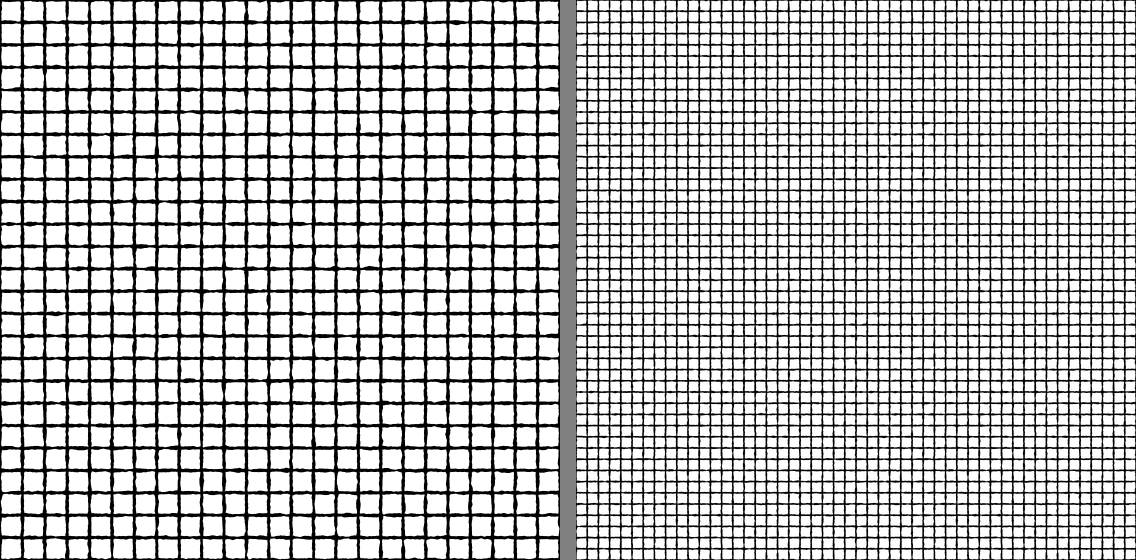
Left, the tile; right, the same tile 2 across and 2 down.
Reproduce this pattern procedurally as a three.js fragment shader.

```glsl
// Hand-inked black grid on white, 25 by 25 square cells, lines on the canvas edges.
// Each line is a band whose centre, width and two edges vary with wrapping
// 1D gradient noise, seeded per line; the two directions are softly joined.
varying vec2 vUv;

const float CELLS = 25.0;

float hash(vec2 p) {
  vec3 q = fract(p.xyx * vec3(0.1031, 0.1030, 0.0973));
  q += dot(q, q.yzx + 33.33);
  return fract((q.x + q.y) * q.z);
}

// Gradient noise along t in 0..1, wrapping after a whole number of knots.
float noise(float t, float knots, float seed) {
  float x = t * knots;
  float i = floor(x);
  float f = x - i;
  float g0 = hash(vec2(mod(i, knots), seed)) * 2.0 - 1.0;
  float g1 = hash(vec2(mod(i + 1.0, knots), seed)) * 2.0 - 1.0;
  float u = f * f * f * (f * (f * 6.0 - 15.0) + 10.0);
  return 2.0 * mix(g0 * f, g1 * (f - 1.0), u);
}

// Signed distance, in cells, to the nearest line; "along" runs down its length.
float inkLine(float across, float along, float family) {
  float nearest = floor(across * CELLS + 0.5);
  float seed = mod(nearest, CELLS) * 7.0 + family;

  // slow drift of the centre
  float offset = across * CELLS - nearest;
  offset -= 0.022 * noise(along, 37.0, seed + 1.3);

  // swelling shared by both edges, then roughness of each edge alone
  float halfWidth = 0.071 + 0.034 * noise(along, 46.0, seed + 2.6);
  float edge = seed + (offset < 0.0 ? 3.9 : 5.2);
  halfWidth += 0.024 * noise(along, 83.0, edge);
  halfWidth += 0.018 * noise(along, 167.0, edge + 0.7);
  return abs(offset) - halfWidth;
}

// Union with slightly rounded inner corners.
float softUnion(float a, float b, float k) {
  float h = max(k - abs(a - b), 0.0) / k;
  return min(a, b) - 0.25 * h * h * k;
}

void main() {
  float upright = inkLine(vUv.x, vUv.y, 11.0);
  float level = inkLine(vUv.y, vUv.x, 307.0);
  float ink = softUnion(upright, level, 0.06);

  // one-pixel smooth edge, measured in cells
  float pixel = max(fwidth(vUv.x), fwidth(vUv.y)) * CELLS;
  float coverage = clamp(0.5 - ink / pixel, 0.0, 1.0);
  gl_FragColor = vec4(mix(vec3(1.0), vec3(0.005), coverage), 1.0);
}
```
